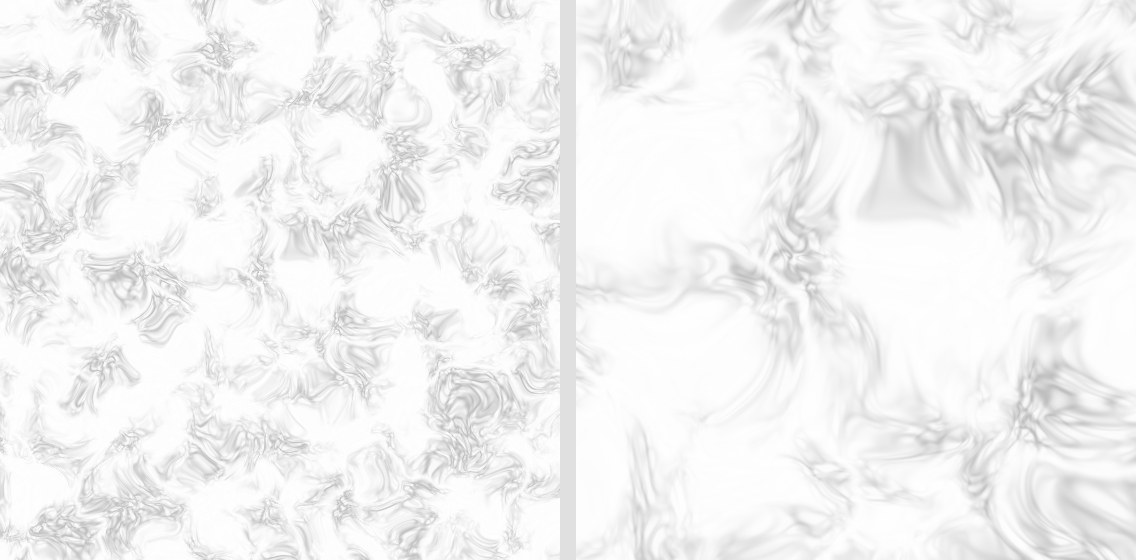
Left, the full canvas; right, a detail of the centre.
Reproduce this texture procedurally as a three.js fragment shader.

```glsl
// Pale crumpled marble: ragged grey patches on white, cut by clear veins.
// Warped gradient noise sets the patches, and ridged noise in the same
// folded space fills them with fine, locally stretched ripples.

varying vec2 vUv;

vec2 gradientAt(vec2 cell) {
  float angle = 6.2832 * fract(sin(dot(cell, vec2(127.1, 311.7))) * 43758.55);
  return vec2(cos(angle), sin(angle));
}

float gradientNoise(vec2 p) {
  vec2 i = floor(p);
  vec2 f = p - i;
  vec2 u = f * f * f * (f * (f * 6.0 - 15.0) + 10.0);
  float a = dot(gradientAt(i), f);
  float b = dot(gradientAt(i + vec2(1.0, 0.0)), f - vec2(1.0, 0.0));
  float c = dot(gradientAt(i + vec2(0.0, 1.0)), f - vec2(0.0, 1.0));
  float d = dot(gradientAt(i + vec2(1.0, 1.0)), f - vec2(1.0, 1.0));
  return mix(mix(a, b, u.x), mix(c, d, u.x), u.y);
}

float fbm(vec2 p) {
  float sum = 0.0;
  float weight = 1.0;
  for (int i = 0; i < 4; i++) {
    sum += weight * gradientNoise(p);
    p = mat2(1.6, 1.2, -1.2, 1.6) * p + 17.3;
    weight *= 0.5;
  }
  return sum;
}

vec2 noisePair(vec2 p) {
  return vec2(gradientNoise(p + 3.7), gradientNoise(p + vec2(51.2, 28.9)));
}

// Peaks of 1 along the zero lines of the noise
float ridge(vec2 p, float width) {
  return 1.0 - smoothstep(0.0, width, abs(gradientNoise(p)));
}

void main() {
  // Fold the plane at two scales, so ripples stretch and bunch up
  vec2 folded = vUv + 0.055 * noisePair(vUv * 11.0);
  folded += 0.014 * noisePair(folded * 36.0);

  // Ragged patches and the clear veins between them
  float patches = smoothstep(-0.28, 0.42, fbm(folded * 9.0 + 5.0));
  float veins = ridge(folded * 6.5 + 40.0, 0.07);
  float cover = max(patches * (1.0 - 0.9 * veins), 0.03);

  // Fine ripples: a broad set with a finer net over it
  float ripples = 0.65 * ridge(folded * 62.0, 0.34)
                + 0.35 * ridge(folded * 105.0 + 9.0, 0.32);

  float shade = 0.25 * cover * (0.08 + 0.92 * ripples);
  gl_FragColor = vec4(vec3(0.997 - shade), 1.0);
}
```
